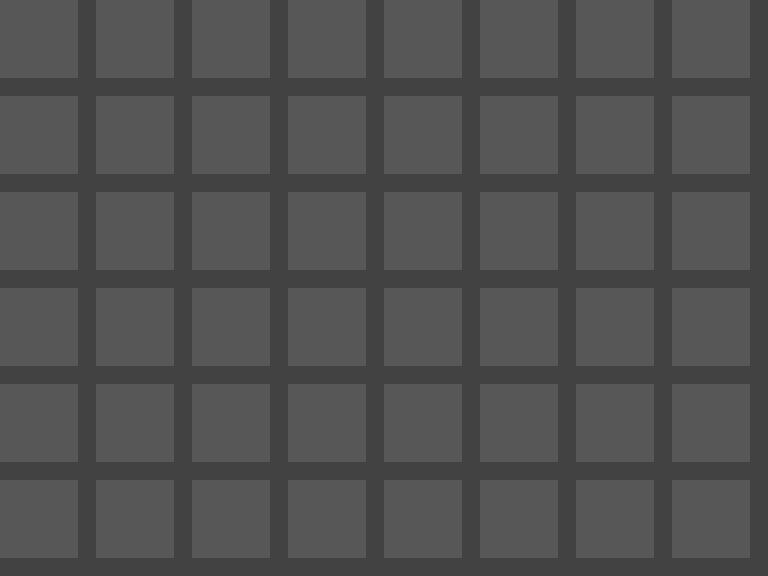
Reproduce this pattern procedurally as a Shadertoy shader.

```glsl
const vec2 REPEATS = vec2(8.0, 6.0);       // whole cells across and down
const float SQUARE_SIZE = 0.8125;          // side of a square, in cells
const vec3 SQUARE_COLOR = vec3(0.341);
const vec3 GAP_COLOR = vec3(0.259);

// Antialiased coverage of a square set in the upper left of each cell
float squareCoverage(vec2 cellPos, vec2 pixelSize) {
    float halfSize = 0.5 * SQUARE_SIZE;
    vec2 center = vec2(halfSize, 1.0 - halfSize);

    // Offset from the nearest square's center, wrapping across cell borders
    vec2 offset = fract(cellPos - center + 0.5) - 0.5;
    vec2 inside = halfSize - abs(offset);
    vec2 coverage = clamp(inside / pixelSize + 0.5, 0.0, 1.0);
    return coverage.x * coverage.y;
}

void mainImage(out vec4 fragColor, in vec2 fragCoord) {
    vec2 pixelSize = REPEATS / iResolution.xy;
    float square = squareCoverage(fragCoord * pixelSize, pixelSize);
    fragColor = vec4(mix(GAP_COLOR, SQUARE_COLOR, square), 1.0);
}
```
